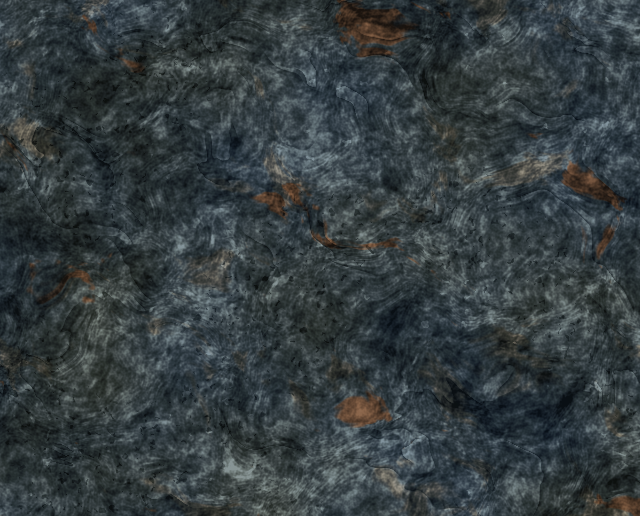
This texture is drawn by a Shadertoy shader. Its source:

```glsl
// Weathered dark slate: blue-grey rough stone with diagonal ledges, pits, pale flakes and rust stains.

float hash(vec2 cell) {
    vec3 h = fract(cell.xyx * 0.1031);
    h += dot(h, h.yzx + 33.33);
    return fract((h.x + h.y) * h.z);
}

float slope(vec2 cell, vec2 offset) {
    float angle = 6.2832 * hash(cell);
    return dot(vec2(cos(angle), sin(angle)), offset);
}

// Gradient noise scaled to a standard deviation near one
float noise(vec2 p) {
    vec2 i = floor(p), f = p - i;
    vec2 u = f * f * f * (f * (f * 6.0 - 15.0) + 10.0);
    vec2 e = vec2(1.0, 0.0);
    float low = mix(slope(i, f), slope(i + e, f - e), u.x);
    float high = mix(slope(i + e.yx, f - e.yx), slope(i + 1.0, f - 1.0), u.x);
    return 4.5 * mix(low, high, u.y);
}

// Fractal sum, normalised so that its spread stays near one
float fbm(vec2 p, int octaves, float gain) {
    float sum = 0.0, power = 0.0, amp = 1.0;
    for (int i = 0; i < octaves; i++) {
        sum += amp * noise(p);
        power += amp * amp;
        amp *= gain;
        p = mat2(1.6, 1.2, -1.2, 1.6) * p + 17.3;
    }
    return sum / sqrt(power);
}

// Scattered round spots, present in a given share of the cells
float spots(vec2 p, float share) {
    vec2 cell = floor(p);
    vec2 centre = 0.3 + 0.4 * vec2(hash(cell + 5.2), hash(cell + 41.7));
    float radius = 0.1 + 0.18 * hash(cell + 73.1);
    float d = length(p - cell - centre);
    return smoothstep(radius, radius * 0.5, d) * step(hash(cell + 19.4), share);
}

float ramp(float a, float b, float x) {
    return clamp((x - a) / (b - a), 0.0, 1.0);
}

vec3 stoneColour(float tone) {
    vec3 c = mix(vec3(0.04, 0.06, 0.07), vec3(0.10, 0.13, 0.15), ramp(-2.7, -1.48, tone));
    c = mix(c, vec3(0.15, 0.19, 0.20), ramp(-1.48, -0.55, tone));
    c = mix(c, vec3(0.20, 0.24, 0.26), ramp(-0.55, 0.2, tone));
    c = mix(c, vec3(0.27, 0.31, 0.33), ramp(0.2, 0.9, tone));
    c = mix(c, vec3(0.36, 0.41, 0.42), ramp(0.9, 1.6, tone));
    return mix(c, vec3(0.52, 0.58, 0.60), ramp(1.6, 2.9, tone));
}

void mainImage(out vec4 fragColor, in vec2 fragCoord) {
    vec2 p = fragCoord / iResolution.y;

    // Warped coordinates, and a frame running down to the right
    vec2 q = p + 0.025 * vec2(fbm(p * 4.0 + 3.0, 3, 0.5), fbm(p * 4.0 + 31.0, 3, 0.5));
    vec2 grain = vec2(dot(q, vec2(0.84, -0.54)), dot(q, vec2(0.54, 0.84)));

    // Cloudy base, rough grain and relief lit from the upper left
    float broad = fbm(grain * vec2(2.4, 3.6) + 8.0, 4, 0.7);
    float rough = fbm(p * 27.0, 4, 0.8);
    vec2 toLight = vec2(-0.003, 0.004);
    float relief = fbm(q * 18.0, 4, 0.65) - fbm((q + toLight) * 18.0, 4, 0.65);
    float tone = 0.2 + 0.5 * broad + 0.55 * rough + 0.7 * relief;

    // Dark damp patches
    tone -= 0.75 * smoothstep(0.8, 1.3, fbm(grain * vec2(3.5, 6.0) + 52.0, 5, 0.65));

    // Broken ledges: a sharp lip above a fading shadow
    for (int i = 0; i < 2; i++) {
        float k = float(i);
        float edge = fbm(grain * vec2(1.7, 4.2) * (1.0 + 0.8 * k) + 23.0 + 40.0 * k, 5, 0.5);
        float broken = smoothstep(0.1, 1.0, noise(p * (3.2 + 2.0 * k) + 12.0 + 9.0 * k));
        float shadow = smoothstep(-0.05, 0.02, edge) * exp(-5.0 * max(edge, 0.0));
        float lip = exp(-abs(edge + 0.14) * 11.0);
        tone += broken * (0.45 * lip - 1.7 * shadow);
    }

    // Pits, and ragged pale flakes
    vec2 ragged = p + 0.0025 * vec2(noise(p * 95.0), noise(p * 95.0 + 60.0));
    float pitted = smoothstep(-0.4, 0.9, noise(p * 3.0 + 70.0));
    tone -= 1.5 * pitted * max(spots(ragged * 38.0, 0.3), spots(ragged * 66.0 + 7.0, 0.25));
    float flaky = smoothstep(0.1, 1.2, noise(p * 4.0 + 90.0));
    tone += 1.3 * flaky * spots(ragged * vec2(26.0, 34.0) + 3.0, 0.22);
    tone += 0.9 * smoothstep(1.4, 2.0, fbm(q * 8.0 + 14.0, 5, 0.7));

    // Drift between blue and green, then warm mineral patches
    vec3 colour = stoneColour(tone);
    colour += 0.010 * fbm(p * 3.0 + 44.0, 3, 0.6) * vec3(-0.6, -0.1, 1.0);
    float warm = smoothstep(0.9, 1.9, fbm(grain * vec2(4.0, 7.0) + 65.0, 5, 0.65));
    colour = mix(colour, colour * vec3(1.25, 1.04, 0.88), 0.85 * warm);

    // Rust stains keep the light and dark of the stone
    float rust = smoothstep(1.65, 2.3, fbm(grain * vec2(4.0, 6.5) + 37.0, 5, 0.65));
    vec3 rustColour = vec3(0.38, 0.25, 0.16) * clamp(0.9 + 0.28 * tone, 0.3, 1.5);
    colour = mix(colour, rustColour, 0.8 * rust);

    fragColor = vec4(clamp(colour, 0.0, 1.0), 1.0);
}
```
